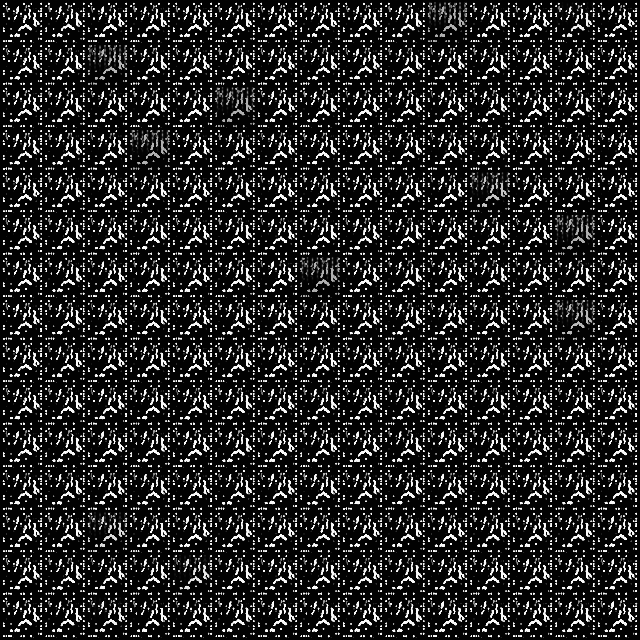
This pattern is drawn by a WebGL 1 fragment shader. Its source:

```glsl
precision highp float;

uniform vec2 u_resolution;

#define REPEATS 15.0
#define TILE 32.0
#define GAP 2.0
#define SOFTNESS 0.45
#define SPECK_PITCH 2.0
#define RAGGED 0.45
#define WOBBLE 0.3
#define FAULT_START 0.94
#define FAULT_FULL 0.99
#define GREY_BAR 0.55
#define BAR_PITCH 4.0

float hash(vec2 p) {
  vec3 q = fract(vec3(p.xyx) * 0.1031);
  q += dot(q, q.yzx + 33.33);
  return fract((q.x + q.y) * q.z);
}

float coverage(float d) {
  float unitsPerPixel = (REPEATS * (TILE + GAP) + GAP) / u_resolution.x;
  float s = max(SOFTNESS, 0.45 * unitsPerPixel);
  return 1.0 - smoothstep(-s, s, d);
}

// Capsule with an uneven, chipped outline
float stroke(vec2 p, vec2 a, vec2 b, float radius) {
  vec2 ab = b - a;
  float t = clamp(dot(p - a, ab) / dot(ab, ab), 0.0, 1.0);
  float chip = RAGGED * sin(p.x * 1.7 + 1.0) * sin(p.y * 1.3 + p.x * 0.4);
  return coverage(length(p - a - ab * t) - radius + chip);
}

// Bright strokes, y runs down from the top of the tile
float brightStrokes(vec2 p) {
  // Bent arch, thick at the top
  float ink = stroke(p, vec2(13.2, 22.8), vec2(14.2, 21.2), 0.7);
  ink = max(ink, stroke(p, vec2(15.0, 20.4), vec2(18.4, 18.8), 1.0));
  ink = max(ink, stroke(p, vec2(18.8, 18.6), vec2(22.6, 21.4), 1.2));
  // Tall mark on the right with loose chips
  ink = max(ink, stroke(p, vec2(25.6, 9.0), vec2(26.0, 18.0), 0.95));
  ink = max(ink, stroke(p, vec2(28.0, 15.2), vec2(28.8, 17.4), 0.75));
  // Low blobs on the left
  ink = max(ink, stroke(p, vec2(6.2, 26.2), vec2(7.6, 27.0), 0.9));
  return max(ink, stroke(p, vec2(11.0, 26.2), vec2(12.6, 26.4), 1.3));
}

float fadedStrokes(vec2 p) {
  float ink = stroke(p, vec2(18.6, 10.5), vec2(17.2, 15.4), 0.85);
  ink = max(ink, stroke(p, vec2(21.6, 6.0), vec2(21.4, 12.6), 0.7));
  ink = max(ink, stroke(p, vec2(12.8, 4.0), vec2(11.4, 8.0), 0.9));
  ink = max(ink, 0.6 * stroke(p, vec2(19.4, 3.0), vec2(18.2, 6.2), 0.75));
  ink = max(ink, 0.9 * stroke(p, vec2(11.0, 11.0), vec2(9.8, 13.0), 0.75));
  return max(ink, 0.55 * stroke(p, vec2(3.2, 3.4), vec2(4.0, 7.0), 0.8));
}

// Cellular dots: dense on the rim, sparse and uneven inside
float specks(vec2 p, vec2 tile) {
  vec2 cell = floor(p / SPECK_PITCH);
  float last = TILE / SPECK_PITCH - 1.0;
  float pick = hash(cell * 3.7 + 17.3);
  vec2 jitter = vec2(hash(cell * 2.3 + 41.7), hash(cell * 5.1 + 73.1)) - 0.5;
  vec2 local = p - (cell + 0.5) * SPECK_PITCH - jitter * 0.4;

  vec2 toEdge = min(cell, last - cell);
  float rim = 1.0 - step(0.5, min(toEdge.x, toEdge.y));
  float upper = 1.0 - step(last * 0.5, cell.y);
  float right = step(last - 2.5, cell.x);
  float density = mix(0.06 + 0.1 * upper + 0.12 * right, 0.42, rim);
  float tone = hash(cell * 4.3 + 9.2);
  float shade = mix(0.3 + 0.7 * tone, 0.75 + 0.25 * tone, rim);
  shade *= 0.85 + 0.25 * hash(cell + tile * 19.0);
  float spot = coverage(length(local * vec2(1.0, 0.85)) - 0.85);
  return step(pick, density) * shade * spot;
}

// Upright grey bars that break up towards the bottom
float faultBars(vec2 p, vec2 tile) {
  float offset = abs(mod(p.x, BAR_PITCH) - 0.5 * BAR_PITCH);
  float bar = coverage(offset - 0.6);
  float broken = 0.6 + 0.4 * sin(p.y * 1.7 + floor(p.x / BAR_PITCH) * 2.3);
  float fade = 1.0 - smoothstep(8.0, 25.0, p.y + 4.0 * hash(tile + 5.0));
  return GREY_BAR * bar * broken * fade;
}

void main() {
  float span = REPEATS * (TILE + GAP) + GAP;
  vec2 uv = gl_FragCoord.xy / u_resolution;
  vec2 grid = vec2(uv.x, 1.0 - uv.y) * span - GAP;
  vec2 tile = floor(grid / (TILE + GAP));
  vec2 p = mod(grid, TILE + GAP);

  // Small drift and fading from tile to tile
  vec2 drift = vec2(hash(tile + 3.1), hash(tile + 8.7)) - 0.5;
  vec2 q = p + drift * WOBBLE;
  float fault = smoothstep(FAULT_START, FAULT_FULL, hash(tile * 7.3 + 61.0));
  float wear = 0.85 + 0.15 * hash(tile + 29.0);

  // Hard contrast keeps the ground black and the marks white
  float ink = max(brightStrokes(q), fadedStrokes(q) * wear);
  ink = smoothstep(0.22, 0.8, max(ink, specks(p, tile)));
  ink *= 1.0 - 0.3 * fault;
  ink = max(ink, faultBars(p, tile) * fault);

  // Black gutters between tiles
  vec2 edge = abs(p - 0.5 * TILE) - 0.5 * TILE;
  ink *= coverage(max(edge.x, edge.y));
  gl_FragColor = vec4(vec3(mix(0.008, 0.98, ink)), 1.0);
}
```
